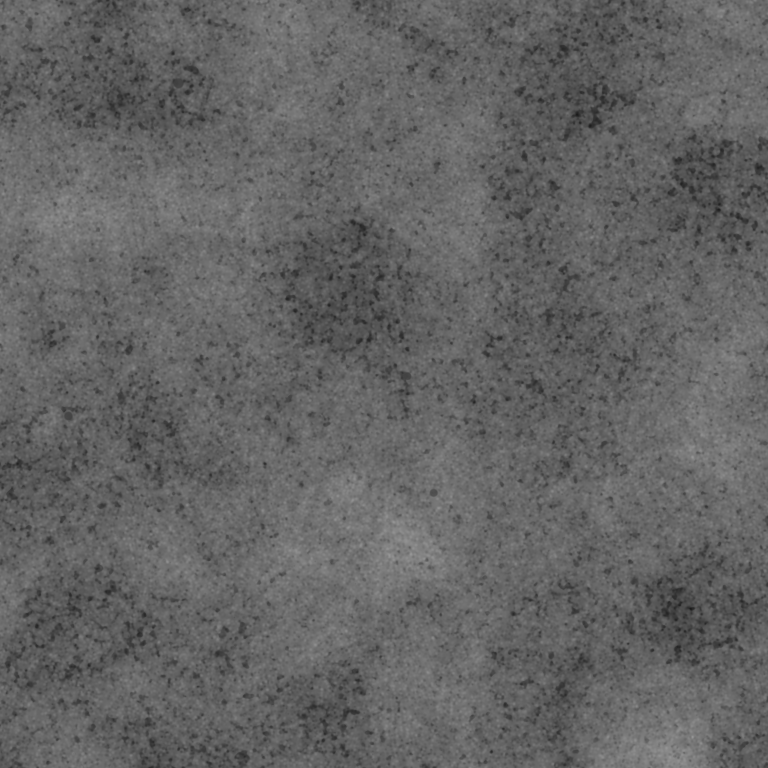
This texture is drawn by a Shadertoy shader. Its source:

```glsl
const vec3  STONE_GRAY    = vec3(0.403);
const vec3  PIT_GRAY      = vec3(0.25);
const float CLOUD_FREQ    = 6.2;    // cells across the canvas
const float CLOUD_GAIN    = 0.66;   // strength of each finer octave
const float CLOUD_DEPTH   = 0.064;
const int   CLOUD_OCTAVES = 5;
const float WARP_FREQ     = 19.0;   // bends the clouds out of round
const float WARP_SIZE     = 0.016;
const float MOTTLE_FREQ   = 135.0;
const float MOTTLE_CLEAN  = 0.030;  // mottling on light areas
const float MOTTLE_DIRTY  = 0.048;  // mottling on dark areas
const float GRAIN_FREQ    = 275.0;
const float GRAIN_DEPTH   = 0.056;
const float STAIN_FREQ    = 92.0;
const float STAIN_DEPTH   = 0.085;
const float STAIN_CLEAN   = 0.50;   // threshold on light areas
const float STAIN_DIRTY   = 0.02;   // threshold on dark areas
const float STAIN_SOFT    = 0.95;
const float SPECK_FREQ    = 115.0;
const float SPECK_DEPTH   = 0.055;
const float PIT_FREQ      = 6.0;
const float PIT_SHARE     = 0.045;
const float EDGE_WIDTH    = 0.0014; // softness of spots, in canvas units

vec3 hash3(vec2 cell, float seed) {
    vec3 q = fract(vec3(cell.xyx + seed * 17.31) * vec3(0.1031, 0.1030, 0.0973));
    q += dot(q, q.yxz + 33.33);
    return fract((q.xxy + q.yzz) * q.zyx);
}

// Cellular noise: smooth light and dark bumps around scattered points
float bumps(vec2 p, float seed) {
    vec2 cell = floor(p);
    float sum = 0.0;
    for (int y = -1; y <= 1; y++) {
        for (int x = -1; x <= 1; x++) {
            vec2 id = cell + vec2(x, y);
            vec3 rnd = hash3(id, seed);
            vec2 d = p - id - rnd.xy;
            float w = max(0.0, 1.0 - dot(d, d));
            sum += (2.0 * rnd.z - 1.0) * w * w * w;
        }
    }
    return sum;
}

// Coverage of scattered round spots; share is the chance of a spot per cell
float spots(vec2 p, float seed, float share, vec2 radii, float edge) {
    vec2 cell = floor(p);
    float cover = 0.0;
    for (int y = -1; y <= 1; y++) {
        for (int x = -1; x <= 1; x++) {
            vec2 id = cell + vec2(x, y);
            vec3 rnd = hash3(id, seed);
            float size = hash3(id, seed + 5.0).x;
            float dist = length(p - id - rnd.xy) - mix(radii.x, radii.y, size * size);
            float present = smoothstep(rnd.z - 0.02, rnd.z + 0.02, share);
            cover = max(cover, present * smoothstep(edge, -edge, dist));
        }
    }
    return cover;
}

float clouds(vec2 p) {
    const mat2 TURN = mat2(0.8, 0.6, -0.6, 0.8);
    float sum = 0.0, gain = 1.0;
    for (int i = 0; i < CLOUD_OCTAVES; i++) {
        sum += gain * bumps(p, float(i) + 1.0);
        p = TURN * p * 2.03 + 3.7;
        gain *= CLOUD_GAIN;
    }
    return sum;
}

void mainImage(out vec4 fragColor, in vec2 fragCoord) {
    vec2 uv = fragCoord / iResolution.y;
    float edge = max(EDGE_WIDTH, 0.6 / iResolution.y);

    // Broad clouds, with dirt gathering where they are dark
    vec2 bend = sin(uv.yx * WARP_FREQ + vec2(0.4, 2.1))
              + 0.5 * sin(uv * WARP_FREQ * 2.3 + vec2(4.0, 1.3));
    float cloud = clouds((uv + WARP_SIZE * bend) * CLOUD_FREQ + 11.0);
    float dirt = smoothstep(-0.45, 0.85, -cloud);

    // Fine surface texture
    float mottle = bumps(uv * MOTTLE_FREQ, 11.0);
    float grain = bumps(uv * GRAIN_FREQ, 12.0);

    // Ragged stains: layered noise cut softly at a level that drops with dirt
    float field = 0.55 * bumps(uv * STAIN_FREQ, 14.0) - 0.8 * mottle
                + 0.7 * bumps(uv * STAIN_FREQ * 2.1, 15.0) - 0.3 * grain;
    float level = mix(STAIN_CLEAN, STAIN_DIRTY, dirt);
    float stains = smoothstep(level, level + STAIN_SOFT, field);

    // Small crisp specks and a few larger pits
    float specks = spots(uv * SPECK_FREQ, 21.0, mix(0.08, 0.22, dirt),
                         vec2(0.08, 0.32), edge * SPECK_FREQ);
    float pits = spots(uv * PIT_FREQ, 23.0, PIT_SHARE,
                       vec2(0.025, 0.042), edge * PIT_FREQ);

    // Combine the layers
    float shade = CLOUD_DEPTH * cloud
                + mix(MOTTLE_CLEAN, MOTTLE_DIRTY, dirt) * mottle
                + GRAIN_DEPTH * grain
                - STAIN_DEPTH * stains
                - SPECK_DEPTH * specks;
    vec3 color = mix(STONE_GRAY + shade, PIT_GRAY, 0.85 * pits);
    fragColor = vec4(clamp(color, 0.0, 1.0), 1.0);
}
```
